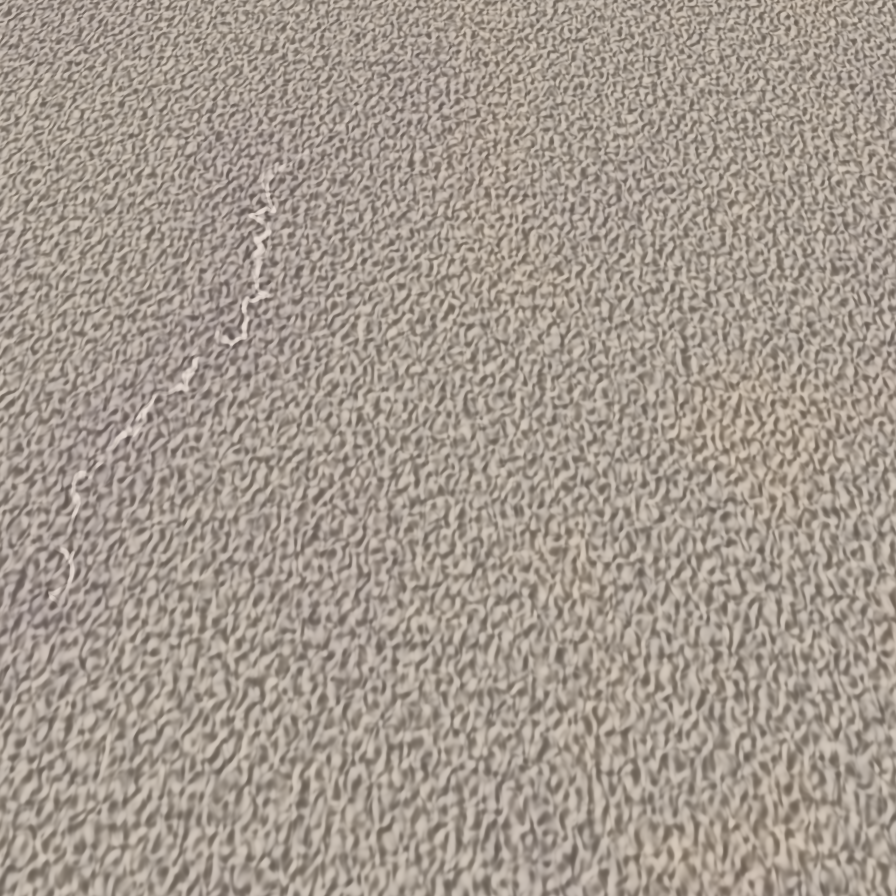
A WebGL 1 fragment shader for this texture:

```glsl
precision highp float;
// Worn beige asphalt receding in perspective, with a pale meandering crack.
uniform vec2 u_resolution;

// Surface colours
const vec3 STONE = vec3(0.646, 0.606, 0.563);
const vec3 CRACK_DUST = vec3(0.87, 0.825, 0.795);
const vec3 MAUVE_SHIFT = vec3(-0.024, -0.031, -0.006);
const vec3 WARM_SHIFT = vec3(0.018, 0.006, -0.008);

// Grain
const float GRAIN_FREQUENCY = 92.0;   // cells across the near edge
const float GRAIN_CONTRAST = 0.23;
const float GRAIN_CRISPNESS = 1.5;    // flattens stones and steepens their edges
const float GRAIN_SKEW = 0.25;        // deepens shadows, flattens lights
const float GRAIN_LEAN = 0.06;
const float CURL = 0.50;
const vec2 LIGHT_OFFSET = vec2(0.36, -0.20);

// Perspective
const float RECESSION = 0.42;
const float DEPTH_STRETCH = 1.5;

// Crack
const vec2 CRACK_NEAR = vec2(0.02, 0.32);
const vec2 CRACK_FAR = vec2(0.41, 0.90);
const float CRACK_SEGMENTS = 36.0;
const float CRACK_BOW = 0.035;
const float CRACK_JITTER = 0.012;
const float CRACK_WIDTH = 0.0034;
const float STAIN_WIDTH = 0.09;

vec2 gradientAt(vec2 cell) {
  vec3 h = fract(cell.xyx * vec3(0.1031, 0.1030, 0.0973));
  h += dot(h, h.yzx + 33.33);
  float angle = 6.28318 * fract((h.x + h.y) * h.z);
  return vec2(cos(angle), sin(angle));
}

float gradientNoise(vec2 p) {
  vec2 i = floor(p);
  vec2 f = p - i;
  vec2 w = f * f * f * (f * (f * 6.0 - 15.0) + 10.0);
  vec2 e = vec2(0.0, 1.0);
  float a = dot(gradientAt(i), f);
  float b = dot(gradientAt(i + e.yx), f - e.yx);
  float c = dot(gradientAt(i + e.xy), f - e.xy);
  float d = dot(gradientAt(i + e.yy), f - e.yy);
  return mix(mix(a, b, w.x), mix(c, d, w.x), w.y);
}

vec2 noisePair(vec2 p) {
  return vec2(gradientNoise(p), gradientNoise(p + vec2(37.4, 91.7)));
}

// Stones of two sizes, turned against each other to hide the lattice
float grainHeight(vec2 p) {
  vec2 turned = vec2(0.8 * p.x - 0.6 * p.y, 0.6 * p.x + 0.8 * p.y);
  return gradientNoise(p) + 0.55 * gradientNoise(turned * 1.35 + 13.7);
}

// Stone height plus a directional difference that lights one side
float grainRelief(vec2 p) {
  float height = grainHeight(p);
  float slope = height - grainHeight(p + LIGHT_OFFSET);
  float relief = GRAIN_CRISPNESS * (0.85 * height + 0.75 * slope);
  relief /= sqrt(1.0 + relief * relief);
  return relief - GRAIN_SKEW * relief * relief + 0.05;
}

// Vertex of the jittered crack line
vec2 crackVertex(float index) {
  float t = index / CRACK_SEGMENTS;
  vec2 vertex = mix(CRACK_NEAR, CRACK_FAR, t);
  vertex.x += CRACK_BOW * cos(11.4 * (t - 0.55));
  return vertex + CRACK_JITTER * gradientAt(vec2(index, 5.0));
}

float segmentDistance(vec2 p, vec2 a, vec2 b) {
  vec2 ab = b - a;
  float t = clamp(dot(p - a, ab) / dot(ab, ab), 0.0, 1.0);
  return length(p - a - ab * t);
}

float crackDistance(vec2 p) {
  float nearest = 1.0;
  vec2 start = crackVertex(0.0);
  for (float i = 1.0; i <= CRACK_SEGMENTS; i += 1.0) {
    vec2 end = crackVertex(i);
    nearest = min(nearest, segmentDistance(p, start, end));
    start = end;
  }
  return nearest;
}

void main() {
  vec2 uv = gl_FragCoord.xy / u_resolution;

  // Ground plane: grains shrink and flatten with distance
  float nearness = 1.0 - RECESSION * uv.y;
  vec2 grain = GRAIN_FREQUENCY * vec2(uv.x - 0.5, DEPTH_STRETCH) / nearness;
  grain.x -= GRAIN_LEAN * grain.y;
  grain += CURL * noisePair(grain * 0.6);
  float relief = grainRelief(grain);

  // Broad stains and small differences between stones
  float crack = crackDistance(uv + 0.010 * noisePair(uv * 50.0));
  float patches = gradientNoise(uv * 5.0 + 2.6);
  float stain = exp(-crack * crack / (STAIN_WIDTH * STAIN_WIDTH)) * (0.75 + patches);
  float mauve = clamp(stain + 0.4 * smoothstep(0.1, 0.45, patches), 0.0, 1.0);
  float warm = smoothstep(0.0, 0.45, gradientNoise(uv * 6.0 + 21.3));
  warm *= smoothstep(0.2, 0.8, uv.x);

  vec3 color = STONE + GRAIN_CONTRAST * relief;
  color += MAUVE_SHIFT * mauve + WARM_SHIFT * warm;
  color += vec3(0.05, 0.045, 0.035) * gradientNoise(grain * 0.4 + 51.0);

  // Crack: broken light filling within a soft shadow
  float breaks = smoothstep(-0.5, -0.1, gradientNoise(uv * 22.0 + 7.0));
  breaks *= 1.0 - 0.7 * smoothstep(0.76, 0.88, uv.y);
  float filling = 1.0 - smoothstep(0.4, 1.5, crack / CRACK_WIDTH - 0.4 * relief);
  color -= 0.05 * breaks * exp(-pow(crack / (4.0 * CRACK_WIDTH), 2.0));
  color = mix(color, CRACK_DUST + 0.1 * relief, 0.85 * filling * breaks);

  gl_FragColor = vec4(clamp(color, 0.0, 1.0), 1.0);
}
```
